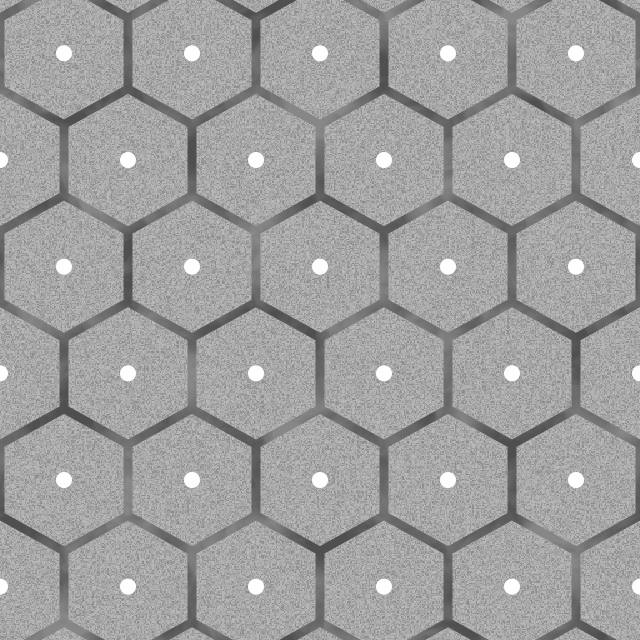
Give the GLSL for this pattern, as a Shadertoy shader.

```glsl
// Speckled grey hexagon tiles with cloudy dark joints and a white dot in each centre.
#define COLUMNS 5.0
#define ROWS 6.0            // even, so the staggered rows wrap
#define JOINT_WIDTH 0.014
#define DOT_RADIUS 0.0125
#define GRAIN_CELLS 512.0
#define TILE_LIGHT 0.73
#define GRAIN_DEPTH 0.14
#define JOINT_GREY 0.412
#define JOINT_CLOUD 0.095
#define DOT_GREY 0.995

const float TAU = 6.2831853;
const float HEX_SLOPE = 0.8660254;

float hash(vec2 cell) {
    vec3 q = fract(cell.xyx * 0.1031);
    q += dot(q, q.yzx + 33.33);
    return fract((q.x + q.y) * q.z);
}

// Offset from the nearest hexagon centre; columns are 1 apart.
vec2 hexOffset(vec2 p) {
    vec2 period = vec2(1.0, 2.0 * HEX_SLOPE);
    vec2 a = mod(p + 0.5 * period, period) - 0.5 * period;
    vec2 b = mod(p, period) - 0.5 * period;
    return dot(a, a) < dot(b, b) ? a : b;
}

// Distance from the border of a hexagon of width 1, positive inside.
float hexBorder(vec2 p) {
    p = abs(p);
    return 0.5 - max(p.x, dot(p, vec2(0.5, HEX_SLOPE)));
}

// Layered, warped sines; whole frequencies make them wrap.
float clouds(vec2 uv) {
    vec2 wave = vec2(0.0);
    float sum = 0.0, amplitude = 1.0, frequency = 4.0;
    for (int i = 0; i < 6; i++) {
        float across = floor(frequency);
        float skew = floor(0.6 * frequency);
        vec2 phase = TAU * vec2(dot(uv, vec2(across, -skew)), dot(uv, vec2(skew, across)));
        wave = sin(phase + 2.0 * wave.yx + float(i) * vec2(2.4, 4.1));
        sum += amplitude * 0.5 * (wave.x + wave.y);
        amplitude *= 0.62;
        frequency *= 1.6;
    }
    return sum;
}

// Fine speckle, mostly even with a thin dark tail.
float tileGrey(vec2 uv) {
    float h = hash(mod(floor(uv * GRAIN_CELLS), GRAIN_CELLS));
    return TILE_LIGHT - GRAIN_DEPTH * (h + 0.35 * pow(h, 6.0));
}

void mainImage(out vec4 fragColor, in vec2 fragCoord) {
    vec2 uv = fragCoord / iResolution.xy;
    float pixel = 1.0 / min(iResolution.x, iResolution.y);

    // Hexagon grid, first row of centres half a row above the bottom
    vec2 scale = vec2(COLUMNS, ROWS * HEX_SLOPE);
    vec2 offset = hexOffset(uv * scale - vec2(0.0, 0.5 * HEX_SLOPE));
    float border = hexBorder(offset) / COLUMNS - 0.5 * JOINT_WIDTH;
    float dotEdge = length(offset / scale) - DOT_RADIUS;

    // Joints, tiles, dots
    float joint = clamp(JOINT_GREY + JOINT_CLOUD * clouds(uv), 0.31, 0.53);
    float grey = mix(joint, tileGrey(uv), smoothstep(-0.6 * pixel, 0.6 * pixel, border));
    grey = mix(DOT_GREY, grey, smoothstep(-0.6 * pixel, 0.6 * pixel, dotEdge));

    fragColor = vec4(vec3(grey), 1.0);
}
```
